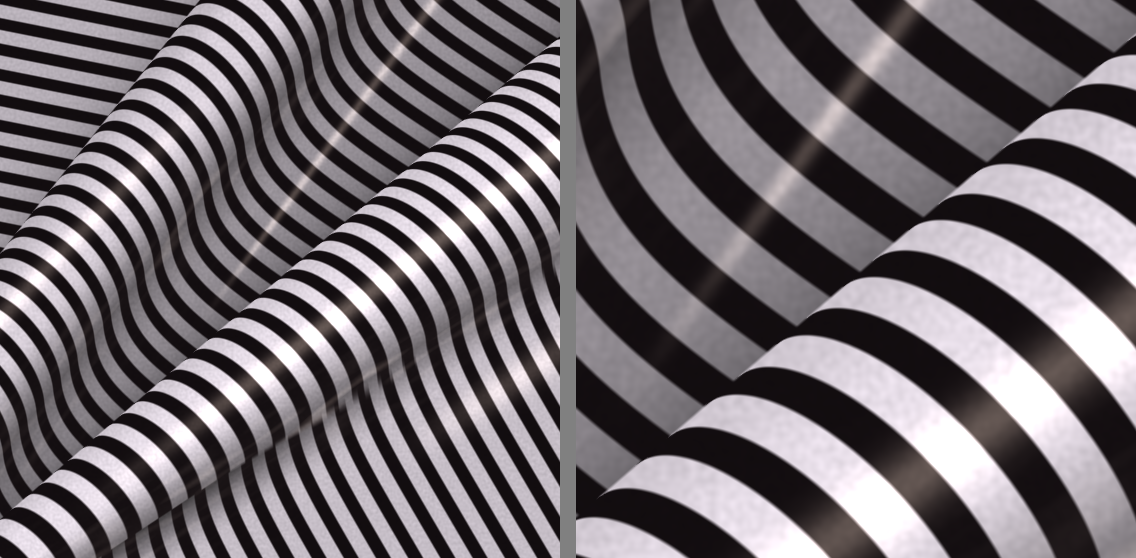
Left: the whole. Right: its middle third, enlarged.
Write a Shadertoy shader that draws this texture.

```glsl
// Glossy black and white striped cloth lying in diagonal folds.
// Layers (flat sheet, upper fold, front fold, lower plain) bend straight
// stripes by a fold profile, then add shading, sheen streaks and fine weave.

const vec3 INK = vec3(0.070, 0.050, 0.060);
const vec3 CLOTH = vec3(0.890, 0.855, 0.895);
const vec3 SHEEN = vec3(0.42, 0.38, 0.345);

const vec2 FOLD_AXIS = vec2(0.756, -0.655);   // along the folds, y pointing down
const float FLAT_PERIOD = 0.0456;
const float FLAT_SLOPE = 0.20;
const float UPPER_PERIOD = 0.0475;
const float UPPER_EDGE = 0.286;
const float UPPER_SKEW = 0.194;
const float UPPER_WIDTH = 0.229;
const float FRONT_EDGE = 0.704;
const float FRONT_WIDTH = 0.235;
const float FRONT_FLARE = 0.13;               // the front fold widens to the right
const vec2 FRONT_RATE = vec2(19.5, 6.2);      // linear and quadratic stripe density
const float FRONT_PHASE = -0.17;
const float PLAIN_ANCHOR = 0.62;              // where plain and fold stripes line up
const float UPPER_VALLEY = 0.065;
const float FRONT_VALLEY = 0.052;
const float ROUNDNESS = 1.08;
const float PALE_HALF_WIDTH = 0.268;          // as a share of the stripe period
const float EDGE_SOFTNESS = 0.04;
const float WEAVE_SCALE = 170.0;
const float WEAVE_AMOUNT = 0.09;

vec2 hashGradient(vec2 cell) {
    vec2 k = vec2(dot(cell, vec2(127.1, 311.7)), dot(cell, vec2(269.5, 183.3)));
    return 2.0 * fract(sin(k) * 43758.5) - 1.0;
}

float gradientNoise(vec2 p) {
    vec2 i = floor(p), f = fract(p);
    vec2 u = f * f * f * (f * (f * 6.0 - 15.0) + 10.0);
    float n00 = dot(hashGradient(i), f);
    float n10 = dot(hashGradient(i + vec2(1, 0)), f - vec2(1, 0));
    float n01 = dot(hashGradient(i + vec2(0, 1)), f - vec2(0, 1));
    float n11 = dot(hashGradient(i + vec2(1, 1)), f - vec2(1, 1));
    return mix(mix(n00, n10, u.x), mix(n01, n11, u.x), u.y);
}

// Stripe displacement: a round crest of given width, then a valley easing to a tail slope.
float foldBend(float d, float width, float lift, float tail, float valley) {
    float s = clamp(d / width, 0.0, 1.0);
    float e = max(d - width, 0.0);
    float endSlope = lift * (ROUNDNESS - 2.0) / (2.0 * sqrt(ROUNDNESS - 1.0));
    float ease = valley * (1.0 - exp(-e / valley));
    return width * lift * sqrt(s * (ROUNDNESS - s)) + tail * e + (endSlope - tail) * ease;
}

// Light over a fold; levels are rim, crown, valley and the plain behind it.
float foldShade(float d, float width, vec4 levels) {
    float s = d / width;
    float shade = mix(levels.x, levels.y, smoothstep(0.0, 0.3, s));
    shade = mix(shade, levels.z, smoothstep(0.55, 1.0, s));
    shade = mix(shade, levels.w, smoothstep(0.0, 0.09, d - width));
    return shade * (1.0 - 0.2 * exp(-abs(d - width) / 0.014));
}

float streak(float offset, float width) {
    return exp(-offset * offset / (width * width));
}

// Antialiased stripes, pale around whole values of the phase.
vec3 stripes(float phase, float shade) {
    float blur = 0.5 * (EDGE_SOFTNESS + min(fwidth(phase), 0.4));
    float fromCenter = abs(fract(phase + 0.5) - 0.5);
    float pale = 1.0 - smoothstep(PALE_HALF_WIDTH - blur, PALE_HALF_WIDTH + blur, fromCenter);
    return mix(INK, CLOTH * shade, pale);
}

// Faint reflections drawn out along a valley.
float valleyGloss(float along, float d, float width) {
    float n = gradientNoise(vec2(along * 9.0, (d - width) * 75.0));
    return (0.12 + max(n, 0.0)) * exp(-abs(d - width) / 0.045);
}

void mainImage(out vec4 fragColor, in vec2 fragCoord) {
    vec2 p = fragCoord / iResolution.xy;
    p.y = 1.0 - p.y;
    float along = dot(p, FOLD_AXIS);
    float across = dot(p, vec2(-FOLD_AXIS.y, FOLD_AXIS.x));
    float soft = 0.0008 + 0.6 / iResolution.y;

    // Flat sheet at the upper left
    float upper = across + UPPER_SKEW * along - UPPER_EDGE;
    float flatShade = 0.82 - 0.16 * exp(min(upper, 0.0) / 0.06);
    vec3 color = stripes((p.y - FLAT_SLOPE * p.x - 0.02) / FLAT_PERIOD, flatShade);

    // Upper fold and the hollow behind the front fold
    float front = across - FRONT_EDGE;
    float bend = foldBend(upper, UPPER_WIDTH, 0.5, 0.3, UPPER_VALLEY);
    float shade = foldShade(upper, UPPER_WIDTH, vec4(0.82, 0.96, 0.52, 0.68));
    shade *= 1.0 - 0.28 * exp(min(front, 0.0) / 0.05);
    vec3 upperColor = stripes((along - bend - 0.092) / UPPER_PERIOD, shade);
    float broad = streak(upper - 0.106 - 0.087 * along, 0.017) * (1.0 - smoothstep(-0.1, 0.22, along));
    float thin = streak(upper - 0.361 + 0.04 * along, 0.006 + 0.006 * max(along, 0.0));
    thin *= smoothstep(-0.13, 0.12, along);
    upperColor += SHEEN * (0.5 * broad + 0.6 * thin + 0.5 * valleyGloss(along, upper, UPPER_WIDTH));
    color = mix(color, upperColor, smoothstep(-soft, soft, upper));

    // Front fold, lapping over the evenly striped plain at its left end
    float width = FRONT_WIDTH + FRONT_FLARE * along;
    float below = front - width;
    bend = foldBend(front, width, 0.41, -0.18, FRONT_VALLEY);
    float x = dot(vec2(along - bend, 1.0), vec2(FOLD_AXIS.x, 0.435));
    float foldPhase = x * (FRONT_RATE.x + FRONT_RATE.y * x) + FRONT_PHASE;
    float plainPhase = foldPhase - FRONT_RATE.y * (x - PLAIN_ANCHOR) * (x - PLAIN_ANCHOR);
    float joined = smoothstep(-0.3, 0.15, along);
    shade = foldShade(front, width, vec4(0.91, 1.02, 0.55, 0.87));
    float lapShadow = 1.0 - 0.45 * (1.0 - joined) * exp(-max(below, 0.0) / 0.025);
    vec3 frontColor = stripes(foldPhase, shade);
    vec3 plainColor = stripes(plainPhase, shade * lapShadow);
    frontColor = mix(frontColor, plainColor, smoothstep(-soft, soft + 0.035 * joined, below));
    float crest = streak(front - 0.49 * width, 0.019) * smoothstep(-0.55, 0.0, along);
    float plain = streak(below - 0.146, 0.028) * smoothstep(-0.03, 0.25, along);
    frontColor += SHEEN * (0.75 * crest + 0.45 * plain + 0.7 * valleyGloss(along, front, width));
    color = mix(color, frontColor, smoothstep(-soft, soft, front));

    // Woven grain
    color *= 1.0 + WEAVE_AMOUNT * gradientNoise(p * WEAVE_SCALE);
    fragColor = vec4(clamp(color, 0.0, 1.0), 1.0);
}
```
